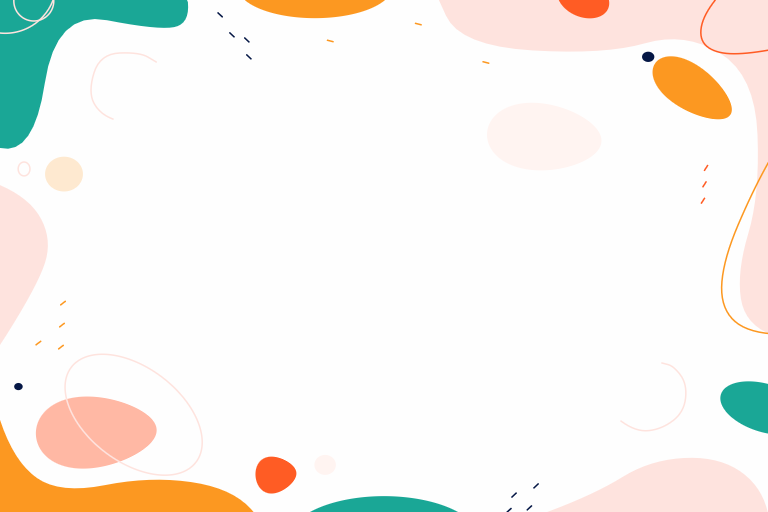
Give the GLSL for this background, as a WebGL 1 fragment shader.

```glsl
precision highp float;
uniform vec2 u_resolution;

// Lengths are hundredths of the canvas height
const vec2 CANVAS = vec2(150.0, 100.0);
const vec3 PAPER = vec3(0.997);
const vec3 TEAL = vec3(0.10, 0.655, 0.59);
const vec3 ORANGE = vec3(0.99, 0.596, 0.13);
const vec3 RED = vec3(1.0, 0.36, 0.14);
const vec3 SALMON = vec3(1.0, 0.72, 0.645);
const vec3 PINK = vec3(0.996, 0.89, 0.87);
const vec3 BLUSH = vec3(1.0, 0.955, 0.945);
const vec3 CREAM = vec3(0.995, 0.915, 0.815);
const vec3 NAVY = vec3(0.02, 0.09, 0.27);
const float LINE = 0.15;
const float DASH_HALF = 0.55;
const int CURVE_STEPS = 8;

vec2 p, pathStart, pen, handle;
float pixel, edgeDist, side;
vec3 color = PAPER;

void paint(vec3 c, float d) {
  color = mix(color, c, clamp(0.5 - d / pixel, 0.0, 1.0));
}

float segment(vec2 a, vec2 b) {
  vec2 ab = b - a, ap = p - a;
  return length(ap - ab * clamp(dot(ap, ab) / max(dot(ab, ab), 1e-5), 0.0, 1.0));
}

// Smooth path: each curve joins the midpoints between its handles
void begin(float x, float y) {
  pathStart = pen = handle = vec2(x, y);
  edgeDist = 1e3;
  side = 1.0;
}

void edge(vec2 a, vec2 b) {
  edgeDist = min(edgeDist, segment(a, b));
  if ((a.y > p.y) != (b.y > p.y) &&
      p.x < a.x + (b.x - a.x) * (p.y - a.y) / (b.y - a.y)) side = -side;
}

void to(float x, float y) {
  vec2 next = vec2(x, y), end = 0.5 * (handle + next), last = pen;
  for (int i = 1; i <= CURVE_STEPS; i++) {
    float t = float(i) / float(CURVE_STEPS);
    vec2 q = mix(mix(pen, handle, t), mix(handle, end, t), t);
    edge(last, q);
    last = q;
  }
  pen = end;
  handle = next;
}

void fillPath(vec3 c) { edge(pen, pathStart); paint(c, side * edgeDist); }
void strokePath(vec3 c) { paint(c, edgeDist - LINE); }

// Tilted ellipse, widened toward one end by skew
float egg(vec2 center, vec2 radii, float angle, float skew) {
  float c = cos(angle), s = sin(angle);
  vec2 q = p - center;
  q = vec2(c * q.x + s * q.y, c * q.y - s * q.x);
  q.y /= 1.0 + skew * clamp(q.x / radii.x, -1.5, 1.5);
  float k = length(q / radii);
  return k * (k - 1.0) / max(length(q / (radii * radii)), 1e-4);
}

void dashes(vec3 c, vec2 first, vec2 stride, int count, float angle) {
  vec2 arm = DASH_HALF * vec2(cos(angle), sin(angle));
  for (int i = 0; i < 3; i++) {
    if (i >= count) break;
    vec2 center = first + stride * float(i);
    paint(c, segment(center - arm, center + arm) - LINE);
  }
}

void main() {
  p = gl_FragCoord.xy / u_resolution * CANVAS;
  pixel = CANVAS.y / u_resolution.y;

  // Corner and border waves
  begin(-6.6, 72.7); to(6.6, 69.5); to(10.9, 98.0); to(30.9, 94.1); to(37.1, 95.3);
  to(36.3, 103.9); to(-11.7, 103.9); to(-11.7, 70.7); fillPath(TEAL);
  begin(84.4, 102.9); to(89.8, 91.0); to(118.2, 89.3); to(133.8, 93.8); to(147.5, 85.4);
  to(148.4, 61.9); to(143.9, 46.9); to(145.5, 36.5); to(156.3, 32.6); to(164.0, 111.7);
  to(82.0, 107.8); fillPath(PINK);
  begin(-5.9, 66.4); to(5.9, 61.3); to(10.2, 53.1); to(7.4, 44.3); to(-4.9, 24.8);
  to(-11.7, 21.9); fillPath(PINK);
  begin(-2.7, 26.2); to(2.7, 9.8); to(11.7, 3.5); to(29.3, 7.0); to(45.3, 4.7);
  to(52.7, -3.5); to(52.7, -9.4); to(-7.8, -9.4); to(-7.8, 21.9); fillPath(ORANGE);
  begin(98.6, -3.1); to(116.2, 3.5); to(127.0, 10.2); to(140.2, 10.9); to(148.8, 5.1);
  to(151.2, -5.5); to(151.2, -11.3); to(98.6, -11.3); fillPath(PINK);

  // Pebbles
  paint(ORANGE, egg(vec2(61.5, 102.7), vec2(15.2, 6.25), 0.0, 0.0));
  paint(TEAL, egg(vec2(75.0, -5.5), vec2(18.8, 8.6), 0.0, 0.0));
  paint(TEAL, egg(vec2(149.4, 20.3), vec2(9.0, 4.7), -0.3, 0.0));
  paint(RED, egg(vec2(113.9, 100.4), vec2(5.3, 3.7), -0.4, 0.0));
  paint(RED, egg(vec2(53.9, 7.3), vec2(4.0, 3.5), 0.1, -0.25));
  paint(ORANGE, egg(vec2(135.3, 82.6), vec2(8.9, 4.3), -0.6, -0.15));
  paint(SALMON, egg(vec2(18.8, 15.6), vec2(11.8, 6.9), 0.04, -0.2));
  paint(BLUSH, egg(vec2(106.3, 73.2), vec2(11.2, 6.5), -0.08, -0.15));
  paint(BLUSH, egg(vec2(63.5, 9.2), vec2(2.1, 1.95), 0.0, 0.0));
  paint(CREAM, egg(vec2(12.5, 66.0), vec2(3.7, 3.4), 0.0, 0.0));
  paint(NAVY, egg(vec2(126.6, 88.9), vec2(1.2, 1.0), 0.0, 0.0));
  paint(NAVY, egg(vec2(3.6, 24.5), vec2(0.83, 0.7), 0.0, 0.0));

  // Outlines
  paint(PINK, abs(egg(vec2(26.1, 19.0), vec2(15.3, 9.2), -0.65, 0.0)) - LINE);
  paint(PINK, abs(egg(vec2(4.7, 67.0), vec2(1.15, 1.35), 0.0, 0.0)) - LINE);
  paint(PINK, abs(length(p - vec2(1.0, 103.5)) - 10.0) - LINE);
  paint(PINK, abs(length(p - vec2(6.6, 99.8)) - 3.9) - LINE);
  begin(30.5, 87.9); to(27.3, 89.8); to(19.5, 89.5); to(17.2, 82.0); to(19.5, 77.7);
  to(24.6, 75.8); strokePath(PINK);
  begin(129.3, 29.1); to(131.6, 28.5); to(134.2, 25.0); to(133.6, 19.5); to(129.3, 16.2);
  to(124.2, 15.6); to(118.4, 19.9); strokePath(PINK);
  begin(152.3, 72.3); to(146.9, 62.5); to(141.4, 49.6); to(140.6, 40.4); to(145.3, 35.2);
  to(156.3, 34.4); strokePath(ORANGE);
  begin(141.4, 102.3); to(137.1, 96.5); to(136.7, 91.8); to(140.2, 89.5); to(146.5, 89.5);
  to(156.3, 91.4); strokePath(RED);

  // Dash rows
  dashes(NAVY, vec2(43.0, 97.1), vec2(2.3, -3.9), 2, -0.75);
  dashes(NAVY, vec2(48.2, 92.2), vec2(0.4, -3.3), 2, -0.75);
  dashes(NAVY, vec2(100.4, 3.3), vec2(4.3, 1.8), 2, 0.75);
  dashes(NAVY, vec2(99.4, 0.3), vec2(4.0, 0.5), 2, 0.75);
  dashes(RED, vec2(137.9, 67.2), vec2(-0.3, -3.2), 3, 1.0);
  dashes(ORANGE, vec2(12.3, 40.8), vec2(-0.2, -4.3), 3, 0.65);
  dashes(ORANGE, vec2(7.5, 33.0), vec2(0.0), 1, 0.65);
  dashes(ORANGE, vec2(64.5, 92.0), vec2(17.2, 3.3), 2, -0.25);
  dashes(ORANGE, vec2(94.9, 87.8), vec2(0.0), 1, -0.25);

  gl_FragColor = vec4(color, 1.0);
}
```
